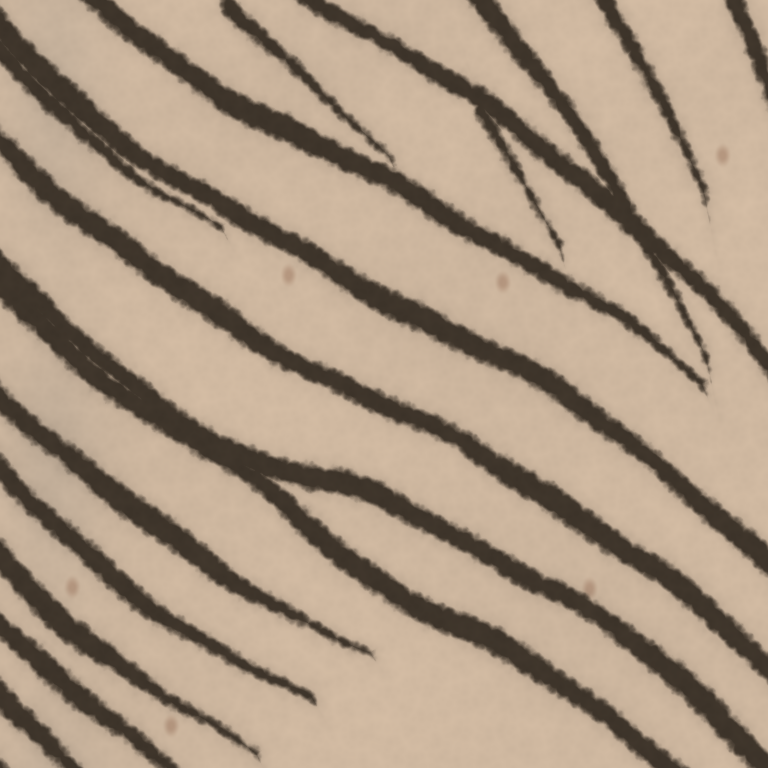
Give the GLSL for this pattern, as a Shadertoy shader.

```glsl
#define PAPER vec3(0.812, 0.722, 0.628)
#define INK vec3(0.245, 0.208, 0.168)
#define SPOT vec3(0.56, 0.40, 0.31)
#define STROKES 16
#define HALF_WIDTH 0.0132
#define EDGE_SOFT 0.0048
#define RAGGED 0.0065
#define WOBBLE 0.005
#define HALO 0.10
#define MOTTLE 0.045

vec2 hash2(vec2 p) {
    p = vec2(dot(p, vec2(127.1, 311.7)), dot(p, vec2(269.5, 183.3)));
    return fract(sin(p) * 43758.55);
}

// Cellular noise: distance to the nearest scattered point
float cellular(vec2 p) {
    vec2 cell = floor(p), f = fract(p);
    float nearest = 2.0;
    for (int y = -1; y <= 1; y++)
    for (int x = -1; x <= 1; x++) {
        vec2 g = vec2(x, y);
        vec2 r = g + hash2(cell + g) - f;
        nearest = min(nearest, dot(r, r));
    }
    return sqrt(nearest);
}

// Height of stroke k at the middle column; gaps narrow downward
float strokeLevel(float k) {
    return -0.75 + 0.09 * k + 0.85 * (1.0 - exp(-k / 3.0))
         + 0.012 * (hash2(vec2(k, 3.0)).x - 0.5);
}

// Path of stroke k: an S-curve, steeper at the top, pinched into a fork
float strokePath(float k, float x) {
    float level = strokeLevel(k), d = x - 0.5;
    float steep = 1.0 + 1.5 * (1.0 - smoothstep(-0.25, 0.15, level));
    float y = level + steep * (0.52 * d + 0.7 * d * d * d);
    float k0 = level - 0.70;
    y -= 1.5 * k0 * exp(-k0 * k0 / 0.006) * (1.0 - smoothstep(0.28, 0.55, x));
    return y + WOBBLE * (sin(17.0 * x + 2.3 * k) + 0.4 * sin(43.0 * x + 5.0 * k));
}

// Column where stroke k runs out
float strokeEnd(float k) {
    if (k < 4.5) return 1.0 + 0.16 * cos(2.1 * k);
    if (k < 8.5) return 1.3;
    return 0.5 - 0.06 * (k - 9.0) - 0.05 * hash2(vec2(k, 8.0)).y;
}

// Signed distance to a tapered stroke, from its offset and slope
float taperedStroke(float offset, float slope, float left, float width) {
    float len = sqrt(1.0 + slope * slope);
    float taper = 0.28 + 0.72 * smoothstep(0.0, 0.32, left * len);
    return max(abs(offset) / len - width * taper, -left);
}

float pathSlope(float k, float x) {
    return (strokePath(k, x + 0.004) - strokePath(k, x - 0.004)) / 0.008;
}

float inkDistance(vec2 p) {
    float dist = 1.0;
    // Main strokes, swelling along their length
    for (int i = 0; i < STROKES; i++) {
        float k = float(i);
        float swell = 1.0 + 0.13 * sin(11.0 * p.x + 4.1 * k) + 0.07 * sin(29.0 * p.x + k);
        float width = HALF_WIDTH * swell * (k < 3.5 ? 0.85 : 1.0);
        float d = taperedStroke(p.y - strokePath(k, p.x), pathSlope(k, p.x),
                                strokeEnd(k) - p.x, width);
        dist = min(dist, d);
    }
    // Short side strokes fanning off their neighbours
    for (int i = 0; i < 3; i++) {
        float j = float(i), k = 3.0 + j;
        float begin = 0.62 - 0.33 * j, end = 0.73 - 0.22 * j;
        float fan = 0.9 - 0.45 * j;
        float pivot = end - 0.12 + 0.2 * j;
        float y = strokePath(k, p.x) + fan * (p.x - pivot) + 0.0075 * j * j;
        float d = taperedStroke(p.y - y, pathSlope(k, p.x) + fan,
                                end - p.x, 0.75 * HALF_WIDTH);
        dist = min(dist, max(d, begin - p.x));
    }
    return dist;
}

void mainImage(out vec4 fragColor, in vec2 fragCoord) {
    vec2 p = fragCoord / iResolution.y;
    p.y = 1.0 - p.y;

    // Mottled paper, greyer toward the left
    float grain = 0.6 * cellular(p * 34.0) + 0.4 * cellular(p * 90.0 + 7.0) - 0.48;
    float cloud = sin(9.0 * p.x + 3.0 * sin(5.0 * p.y)) * sin(8.0 * p.y + 2.0 * p.x);
    vec3 color = PAPER * (1.0 + MOTTLE * grain + 0.012 * cloud);
    float stain = exp(-pow((p.x - 0.07) / 0.06, 2.0)) * (0.6 + 0.4 * sin(13.0 * p.y));
    color *= 1.0 - stain * vec3(0.055, 0.045, 0.035);

    // Sparse faint brown spots
    float rare = step(0.86, hash2(floor(p * 7.0)).x);
    vec2 spotAt = fract(p * 7.0) - 0.3 - 0.4 * hash2(floor(p * 7.0) + 5.0);
    float spot = 1.0 - smoothstep(0.02, 0.11, length(spotAt * vec2(1.3, 0.9)));
    color = mix(color, SPOT, 0.4 * rare * spot);

    // Ragged ink with a soft halo
    float rough = cellular(p * 62.0 + 3.0) - 0.48 + 0.4 * (cellular(p * 130.0) - 0.48);
    float dist = inkDistance(p) + RAGGED * rough;
    color *= 1.0 - HALO * exp(-max(dist, 0.0) / 0.007);
    float soft = max(EDGE_SOFT, 0.7 / iResolution.y);
    vec3 ink = INK * (1.0 + 0.12 * grain);
    fragColor = vec4(mix(ink, color, smoothstep(-soft, soft, dist)), 1.0);
}
```
